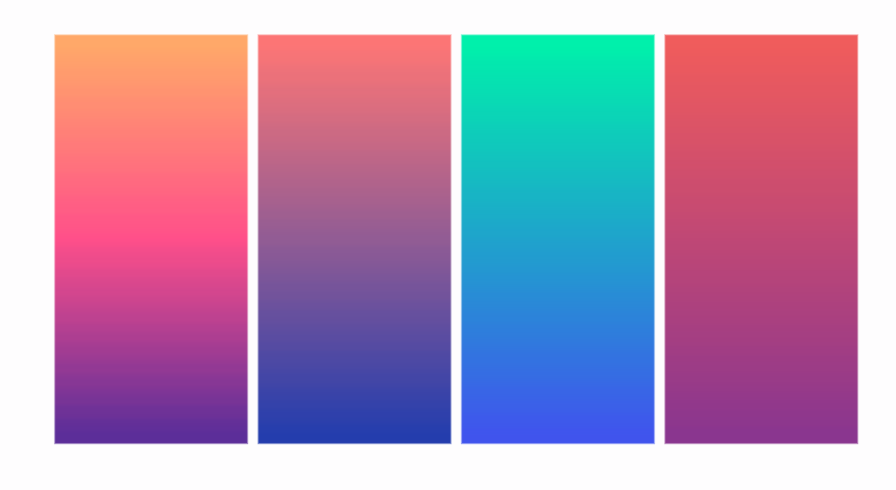
Give the GLSL for this background, as a WebGL 2 fragment shader.

```glsl
#version 300 es
precision highp float;

uniform vec2 u_resolution;
out vec4 fragColor;

// Layout, as fractions of the canvas
const float PANEL_COUNT = 4.0;
const float PANEL_LEFT = 0.0610;
const float PANEL_PITCH = 0.2270;
const vec2 PANEL_SIZE = vec2(0.2154, 0.8345);
const float PANEL_BOTTOM = 0.0945;

// Finish
const float EDGE_SOFTNESS = 0.0028;
const float GRADIENT_INSET = 0.025;
const float BAND_ROWS = 90.0;
const float BAND_STRENGTH = 0.012;

// Palette, one entry per panel from left to right
const vec3 PAPER = vec3(0.996, 0.994, 0.995);
const vec3 TOP[4] = vec3[4](
    vec3(1.00, 0.66, 0.41), vec3(0.99, 0.46, 0.46),
    vec3(0.00, 0.94, 0.67), vec3(0.94, 0.36, 0.36));
const vec3 MIDDLE[4] = vec3[4](
    vec3(1.00, 0.31, 0.54), vec3(0.57, 0.36, 0.58),
    vec3(0.12, 0.64, 0.80), vec3(0.75, 0.28, 0.46));
const vec3 BOTTOM[4] = vec3[4](
    vec3(0.36, 0.18, 0.60), vec3(0.14, 0.24, 0.68),
    vec3(0.25, 0.33, 0.93), vec3(0.54, 0.21, 0.56));

float hash(vec2 p) {
    vec3 q = fract(vec3(p.xyx) * 0.1031);
    q += dot(q, q.yzx + 33.33);
    return fract((q.x + q.y) * q.z);
}

// Smooth noise along the height, different in each panel
float bandNoise(float y, float seed) {
    float row = floor(y);
    float blend = smoothstep(0.0, 1.0, fract(y));
    return mix(hash(vec2(row, seed)), hash(vec2(row + 1.0, seed)), blend) - 0.5;
}

float boxDistance(vec2 p, vec2 halfSize) {
    vec2 d = abs(p) - halfSize;
    return length(max(d, 0.0)) + min(max(d.x, d.y), 0.0);
}

// Three-stop vertical gradient, depth runs from 0 at the top to 1
vec3 panelColor(int index, float depth) {
    float t = clamp((depth - GRADIENT_INSET) / (1.0 - 2.0 * GRADIENT_INSET), 0.0, 1.0);
    vec3 upper = mix(TOP[index], MIDDLE[index], min(t * 2.0, 1.0));
    return mix(upper, BOTTOM[index], max(t * 2.0 - 1.0, 0.0));
}

void main() {
    vec2 uv = gl_FragCoord.xy / u_resolution;
    float aspect = u_resolution.x / u_resolution.y;

    // Nearest panel and its centre
    float firstCenter = PANEL_LEFT + 0.5 * PANEL_SIZE.x;
    float panel = clamp(round((uv.x - firstCenter) / PANEL_PITCH), 0.0, PANEL_COUNT - 1.0);
    vec2 center = vec2(firstCenter + panel * PANEL_PITCH, PANEL_BOTTOM + 0.5 * PANEL_SIZE.y);

    // Gradient with faint horizontal bands
    float depth = 0.5 - (uv.y - center.y) / PANEL_SIZE.y;
    float band = bandNoise(depth * BAND_ROWS + 8.0, panel + 3.0);
    vec3 color = panelColor(int(panel), depth + band * BAND_STRENGTH);

    // Soft panel edge, measured in canvas heights
    vec2 stretch = vec2(aspect, 1.0);
    float dist = boxDistance((uv - center) * stretch, 0.5 * PANEL_SIZE * stretch);
    float softness = max(EDGE_SOFTNESS, 0.75 / u_resolution.y);
    float coverage = 1.0 - smoothstep(-softness, softness, dist);

    fragColor = vec4(mix(PAPER, color, coverage), 1.0);
}
```
